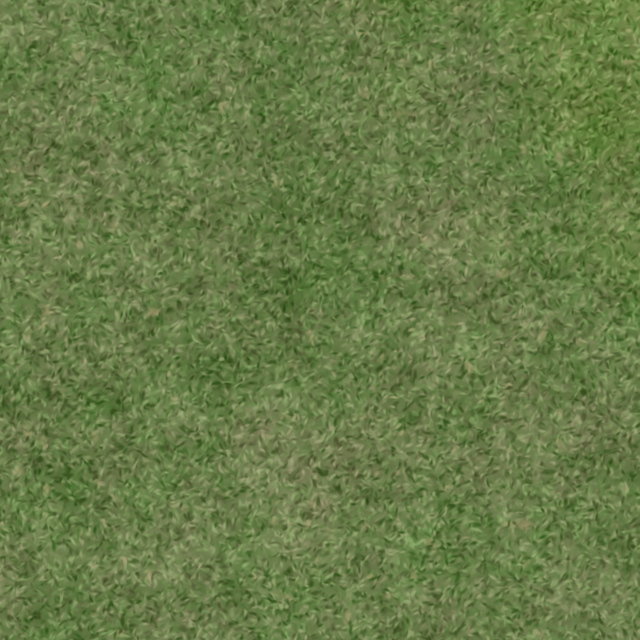
Give the GLSL for this texture, as a Shadertoy shader.

```glsl
// A mown lawn: short soft blades in tangled directions, with green and dry patches.

vec2 hash2(vec2 p) {
    p = vec2(dot(p, vec2(127.1, 311.7)), dot(p, vec2(269.5, 183.3)));
    return fract(sin(p) * 43758.5);
}

float cornerSlope(vec2 corner, vec2 offset) {
    return dot(hash2(corner) * 2.0 - 1.0, offset);
}

// Gradient noise, roughly -0.7 to 0.7
float gradientNoise(vec2 p) {
    vec2 i = floor(p), f = fract(p);
    vec2 u = f * f * f * (f * (f * 6.0 - 15.0) + 10.0);
    vec2 e = vec2(1.0, 0.0);
    float low = mix(cornerSlope(i, f), cornerSlope(i + e, f - e), u.x);
    float high = mix(cornerSlope(i + e.yx, f - e.yx), cornerSlope(i + 1.0, f - 1.0), u.x);
    return mix(low, high, u.y);
}

float patches(vec2 p) {
    float sum = 0.0, weight = 1.0;
    for (int octave = 0; octave < 4; octave++) {
        sum += weight * gradientNoise(p);
        p = mat2(1.6, 1.2, -1.2, 1.6) * p + 7.3;
        weight *= 0.85;
    }
    return sum;
}

// Paints one layer of curved blades over turf, which holds (tone, dryness)
vec2 paintBlades(vec2 turf, vec2 p, float layer) {
    vec2 home = floor(p);
    for (int y = -1; y <= 1; y++)
    for (int x = -1; x <= 1; x++) {
        vec2 cell = home + vec2(x, y);
        vec2 seed = cell + layer * 37.0;
        vec2 shape = hash2(seed + 11.3), tint = hash2(seed + 53.7) * 2.0 - 1.0;

        // Neighbouring blades lean loosely the same way
        float angle = 0.9 + 4.0 * gradientNoise(seed * 0.2) + 2.4 * (shape.x - 0.5);
        vec2 axis = vec2(cos(angle), sin(angle));
        vec2 d = p - cell - hash2(seed);
        vec2 q = vec2(dot(d, axis), dot(d, vec2(-axis.y, axis.x)));
        q.y += 0.5 * (shape.y - 0.5) * q.x * q.x;

        // Blades fade toward both tips and edges
        float halfLength = mix(0.6, 0.95, shape.y);
        float fade = length(q / vec2(halfLength, 0.36));
        float cover = 0.85 * (1.0 - smoothstep(0.0, 1.0, fade));
        turf = mix(turf, tint * vec2(1.75, 0.95), cover);
    }
    return turf;
}

void mainImage(out vec4 fragColor, in vec2 fragCoord) {
    vec2 uv = fragCoord / iResolution.y;

    // Slight wobble keeps the blades from looking ruled
    vec2 wobble = vec2(gradientNoise(uv * 45.0), gradientNoise(uv * 45.0 + 31.0));
    vec2 p = uv + 0.004 * wobble;

    vec2 turf = vec2(0.0);
    for (float layer = 0.0; layer < 4.0; layer++) {
        float density = 62.0 + 9.0 * layer;
        turf = paintBlades(turf, p * density + layer * 0.37, layer);
    }

    // Tufts and broad dry areas
    float tufts = patches(uv * 10.0);
    turf.x += 0.08 + 0.55 * tufts + 0.4 * gradientNoise(uv * 3.5 + 3.0);
    turf.y += 0.95 * patches(uv * 5.0 + 19.0) + 0.5 * gradientNoise(uv * 45.0 + 13.0);

    vec3 color = vec3(0.398, 0.474, 0.276)
               + turf.x * vec3(0.112, 0.104, 0.100)
               + turf.y * vec3(0.046, -0.004, 0.034);

    // Fresher growth toward the upper right corner
    float fresh = smoothstep(1.4, 2.1, uv.x + uv.y + 0.4 * gradientNoise(uv * 6.0));
    color += fresh * vec3(-0.01, 0.03, -0.05);

    // Sparse bleached straw
    float straw = smoothstep(0.3, 0.6, gradientNoise(uv * 36.0 + 5.0) + 0.12 * turf.x);
    color = mix(color, vec3(0.66, 0.60, 0.43), 0.5 * straw);

    fragColor = vec4(clamp(color, 0.0, 1.0), 1.0);
}
```
